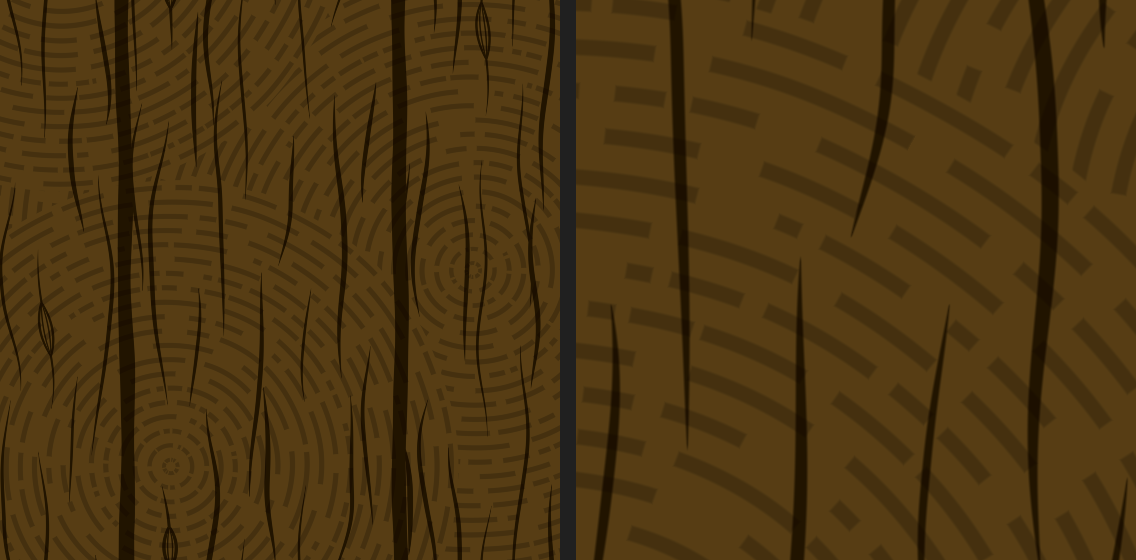
Left: the whole. Right: its middle third, enlarged.
Write a three.js fragment shader that draws this texture.

```glsl
#define WOOD vec3(0.34, 0.24, 0.08)
#define GRAIN vec3(0.27, 0.19, 0.06)
#define CRACK vec3(0.13, 0.08, 0.0)
#define CRACK_ON_GRAIN vec3(0.11, 0.06, 0.0)
#define RING_PITCH 0.0256
#define RING_HALF 0.0046
#define DISC_RADIUS (20.0 * RING_PITCH)
#define SEAM_HALF 0.0125
#define COLUMNS 19.0
#define CRACK_COUNT 38
#define EDGE 0.0011
#define TAU 6.2831853

varying vec2 vUv;

float hash(vec2 p) {
  return fract(sin(dot(p, vec2(127.1, 311.7))) * 43758.55);
}

// Gradient noise, about -0.7 to 0.7
float cornerSlope(vec2 cell, vec2 offset) {
  float angle = TAU * hash(cell);
  return dot(vec2(cos(angle), sin(angle)), offset);
}

float noise(vec2 p) {
  vec2 i = floor(p), f = fract(p);
  vec2 u = f * f * f * (f * (f * 6.0 - 15.0) + 10.0);
  vec2 e = vec2(1.0, 0.0);
  float low = mix(cornerSlope(i, f), cornerSlope(i + e.xy, f - e.xy), u.x);
  float high = mix(cornerSlope(i + e.yx, f - e.yx), cornerSlope(i + e.xx, f - e.xx), u.x);
  return mix(low, high, u.y);
}

float fill(float d) {
  return 1.0 - smoothstep(-EDGE, EDGE, d);
}

// Concentric rings broken into dashes, laid over the grain below
float ringDisc(float below, vec2 p, vec2 centre, float extent, float seed) {
  vec2 v = p - centre;
  float r = length(v) + 0.004 * noise(p * 6.0 + seed);
  float ring = floor(r / RING_PITCH);
  float ringRadius = (ring + 0.5) * RING_PITCH;
  vec2 key = vec2(ring, seed);

  float dashLength = mix(0.05, 0.17, hash(key)) * smoothstep(-0.1, 0.25, ringRadius);
  float count = max(7.0, floor(TAU * ringRadius / dashLength));
  float s = fract(atan(v.y, v.x) / TAU + hash(key + 5.3)) * count;
  float arc = TAU * ringRadius / count;
  float f = fract(s);
  vec2 cell = key * 7.0 + vec2(floor(s) * 1.37, 0.5);

  float start = 0.22 * hash(cell);
  float end = 0.74 + 0.24 * hash(cell + 2.1);
  float ends = max(start - f, f - end);
  float split = 0.06 - abs(f - 0.58);
  if (hash(cell + 4.7) > 0.75) ends = max(ends, split);

  float halfWidth = RING_HALF * mix(0.75, 1.0, smoothstep(0.0, 0.1, r));
  float dash = fill(max(abs(r - ringRadius) - halfWidth, ends * arc));
  return mix(below, dash, fill(r - extent));
}

// Wide, gently wavering gap between boards
float seam(vec2 p, float x, float seed) {
  float drift = 0.013 * noise(vec2(p.y * 3.5, seed));
  float halfWidth = SEAM_HALF + 0.003 * noise(vec2(p.y * 7.0, seed + 9.5));
  return fill(abs(p.x - x - drift) - halfWidth);
}

// Thin vertical crack with pointed ends; some open into an eyelet
float crack(vec2 p, float index) {
  vec2 key = vec2(index, 3.7);
  float column = mod(index, COLUMNS);
  float row = floor(index / COLUMNS);
  float x = (column + 0.5 + 0.5 * (hash(key) - 0.5)) / COLUMNS;
  float y = hash(vec2(column, 8.2)) + 0.5 * row + 0.12 * hash(key + 1.9);
  float halfLength = mix(0.1, 0.26, hash(key + 4.1));
  float halfWidth = mix(0.0024, 0.0058, pow(hash(key + 6.6), 1.4));

  float dy = fract(p.y - y + 0.5) - 0.5;
  float t = dy / halfLength;
  float bend = 0.045 * noise(vec2(dy * 4.0 + 7.0, index + 0.45));
  float dx = abs(p.x - x - bend);
  float taper = pow(max(1.0 - t * t, 0.0), 0.8);
  float width = halfWidth * taper;
  float d = dx - width;

  if (mod(index, 15.0) == 5.0) {
    float opening = 0.011 * max(1.0 - 9.0 * t * t, 0.0);
    d = abs(dx - opening) - max(width * 0.7, 0.0022 * taper);
    d = min(d, abs(dx - opening * 0.4) - 0.0013 * taper);
  }
  return fill(d) * smoothstep(0.0, 0.08, taper);
}

void main() {
  vec2 p = vUv;

  // Overlapping growth rings
  float grain = ringDisc(0.0, p, vec2(0.845, 0.518), 2.0, 11.5);
  grain = ringDisc(grain, p, vec2(0.11, 1.17), DISC_RADIUS, 23.5);
  grain = ringDisc(grain, p, vec2(0.305, 0.167), DISC_RADIUS, 37.5);

  // Board seams and scattered cracks
  float dark = max(seam(p, 0.222, 2.4), seam(p, 0.717, 6.4));
  for (int i = 0; i < CRACK_COUNT; i++) {
    dark = max(dark, crack(p, float(i)));
  }

  vec3 surface = mix(WOOD, GRAIN, grain);
  vec3 shade = mix(CRACK, CRACK_ON_GRAIN, grain);
  gl_FragColor = vec4(mix(surface, shade, dark), 1.0);
}
```
